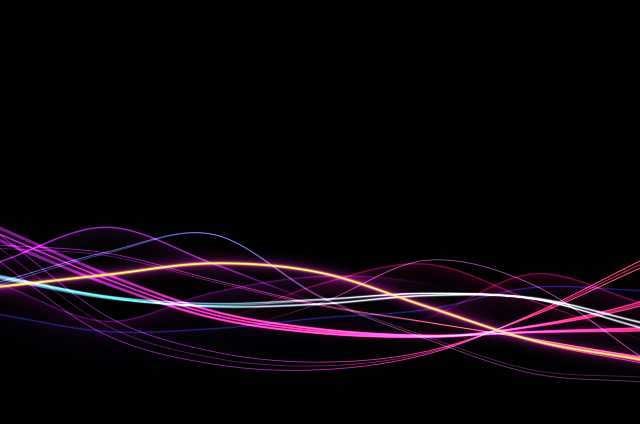
A Shadertoy shader for this background:

```glsl
const vec3 GOLD = vec3(1.0, 0.80, 0.36);
const vec3 EMBER = vec3(1.0, 0.42, 0.40);
const vec3 ICE = vec3(0.42, 0.88, 0.92);
const vec3 WHITE = vec3(0.88, 0.92, 0.95);
const vec3 PINK = vec3(1.0, 0.22, 0.52);
const vec3 MAUVE = vec3(0.58, 0.28, 0.56);
const vec3 VIOLET = vec3(0.62, 0.14, 0.72);
const vec3 PLUM = vec3(0.27, 0.04, 0.30);
const vec3 WINE = vec3(0.42, 0.03, 0.24);
const vec3 BLUE = vec3(0.36, 0.40, 0.74);
const vec3 NAVY = vec3(0.13, 0.10, 0.42);
const vec3 HALO = vec3(0.55, 0.10, 0.50);

const float HAIR = 0.0013;       // half widths, in canvas heights
const float THREAD = 0.0019;
const float CORD = 0.0034;
const float HALO_SIZE = 0.009;
const float VEIL_SIZE = 0.030;
const float ROSE_LIFT = 0.060;   // rise of the rose ribbon at the right edge
const float ROSE_START = 0.68;
const float KNOTS = 7.0;

// Heights of each path at evenly spaced knots, left to right
const float GOLD_PATH[7] = float[7](0.324, 0.352, 0.379, 0.357, 0.277, 0.197, 0.152);
const float ICE_PATH[7] = float[7](0.346, 0.299, 0.277, 0.283, 0.303, 0.297, 0.240);
const float FROST_PATH[7] = float[7](0.346, 0.299, 0.282, 0.293, 0.308, 0.295, 0.228);
const float BLUE_PATH[7] = float[7](0.332, 0.404, 0.447, 0.301, 0.203, 0.123, 0.105);
const float VIOLET_PATH[7] = float[7](0.383, 0.464, 0.378, 0.285, 0.220, 0.200, 0.200);
const float PINK_PATH[7] = float[7](0.447, 0.342, 0.258, 0.219, 0.207, 0.217, 0.223);
const float MAUVE_PATH[7] = float[7](0.418, 0.400, 0.338, 0.280, 0.240, 0.200, 0.157);
const float DEEP_PATH[7] = float[7](0.414, 0.232, 0.156, 0.137, 0.168, 0.258, 0.376);
const float CREST_PATH[7] = float[7](0.200, 0.200, 0.215, 0.285, 0.386, 0.328, 0.160);
const float WINE_PATH[7] = float[7](0.190, 0.200, 0.240, 0.330, 0.377, 0.290, 0.200);
const float SWELL_PATH[7] = float[7](0.300, 0.240, 0.200, 0.190, 0.250, 0.354, 0.287);
const float NAVY_PATH[7] = float[7](0.258, 0.218, 0.225, 0.250, 0.270, 0.322, 0.315);
const float PLUM_PATH[7] = float[7](0.330, 0.242, 0.310, 0.348, 0.330, 0.250, 0.200);

// Catmull-Rom curve: height and slope at x in 0..1
vec2 curve(float path[7], float x) {
    float s = clamp(x, 0.0, 0.9999) * (KNOTS - 1.0);
    int i = int(s);
    float t = s - float(i);
    float b = path[i], c = path[i + 1];
    float a = i > 0 ? path[max(i - 1, 0)] : 2.0 * b - c;
    float d = i < 5 ? path[min(i + 2, 6)] : 2.0 * c - b;
    float k1 = 0.5 * (c - a);
    float k2 = a - 2.5 * b + 2.0 * c - 0.5 * d;
    float k3 = 0.5 * (d - a) + 1.5 * (b - c);
    float height = b + t * (k1 + t * (k2 + t * k3));
    float slope = (k1 + t * (2.0 * k2 + 3.0 * t * k3)) * (KNOTS - 1.0);
    return vec2(height, slope);
}

// Soft line that keeps its energy when thinner than a pixel
float thread(float d, float width) {
    float w = max(width, 0.6 / iResolution.y);
    return width / w * exp(-d * d / (w * w));
}

// Fade in and out at the ends of a span of x
float span(float x, float start, float end) {
    return smoothstep(start - 0.12, start + 0.12, x)
         * (1.0 - smoothstep(end - 0.12, end + 0.12, x));
}

// Signed distance across the path
float across(vec2 uv, float path[7]) {
    vec2 c = curve(path, uv.x);
    float slope = c.y * iResolution.y / iResolution.x;
    return (uv.y - c.x) / sqrt(1.0 + slope * slope);
}

// Threads that fan out to either side of a pinch point
float fan(vec2 uv, float path[7], int count, float pinch, float spread, float width) {
    float d = across(uv, path);
    float sum = 0.0;
    for (int i = 0; i < count; i++) {
        float lane = (float(i) + 0.5) / float(count) - 0.5;
        float shade = 1.0 - 0.35 * float(i % 2);
        sum += shade * thread(d - lane * spread * (uv.x - pinch), width);
    }
    return sum;
}

// Thin line with a faint veil hanging below it
float veil(vec2 uv, float path[7], float strength) {
    float d = across(uv, path);
    float haze = exp(-abs(d) / VEIL_SIZE) * (1.0 - smoothstep(-0.004, 0.004, d));
    return thread(d, THREAD) + strength * haze;
}

void mainImage(out vec4 fragColor, in vec2 fragCoord) {
    vec2 uv = fragCoord / iResolution.xy;
    float x = uv.x;
    // Dim veils at the back
    vec3 col = PLUM * veil(uv, PLUM_PATH, 0.40) * span(x, -0.2, 0.62);
    col += WINE * veil(uv, WINE_PATH, 0.28) * span(x, 0.42, 0.95);
    col += WINE * veil(uv, SWELL_PATH, 0.30) * span(x, 0.70, 1.3);
    col += NAVY * veil(uv, NAVY_PATH, 0.12);
    col += VIOLET * veil(uv, VIOLET_PATH, 0.13) * span(x, -0.2, 0.42);
    // Fine single lines
    col += mix(BLUE, MAUVE, smoothstep(0.3, 0.6, x))
         * fan(uv, BLUE_PATH, 2, 0.36, 0.035, HAIR) * (1.0 - 0.35 * x);
    col += MAUVE * fan(uv, CREST_PATH, 1, 0.0, 0.0, HAIR) * span(x, 0.48, 1.3);
    col += mix(VIOLET, EMBER, smoothstep(0.1, 0.9, x))
         * fan(uv, MAUVE_PATH, 2, 0.78, 0.020, HAIR) * 0.8;
    // Fanned ribbons turning from violet to pink
    vec3 ribbon = mix(VIOLET * 0.8, PINK, smoothstep(0.05, 0.55, x));
    float rise = max(x - ROSE_START, 0.0) / (1.0 - ROSE_START);
    vec2 lifted = uv - vec2(0.0, ROSE_LIFT * rise * rise);
    col += ribbon * fan(uv, PINK_PATH, 3, 0.77, 0.045, THREAD);
    col += ribbon * fan(lifted, PINK_PATH, 3, 0.77, 0.060, THREAD);
    col += mix(VIOLET, PINK, smoothstep(0.3, 0.9, x))
         * fan(uv, DEEP_PATH, 3, 0.77, 0.100, HAIR) * mix(0.7, 1.2, x);
    col += HALO * 0.30 * exp(-abs(across(uv, PINK_PATH)) / HALO_SIZE);
    // Icy pair
    vec3 cold = mix(ICE, WHITE, smoothstep(0.2, 0.6, x));
    col += cold * fan(uv, ICE_PATH, 1, 0.0, 0.0, THREAD * 1.3);
    col += cold * 0.75 * fan(uv, FROST_PATH, 2, 0.74, 0.020, THREAD);
    // Bright cord with its halo
    float cord = across(uv, GOLD_PATH);
    col += HALO * exp(-abs(cord) / HALO_SIZE);
    col += PINK * 0.7 * fan(uv, GOLD_PATH, 4, 0.78, 0.090, HAIR) * span(x, 0.72, 1.3);
    col = mix(col, mix(GOLD, EMBER, 0.35 * x), thread(cord, CORD));
    col += GOLD * 0.4 * thread(cord, THREAD);
    fragColor = vec4(min(col, 1.0), 1.0);
}
```
